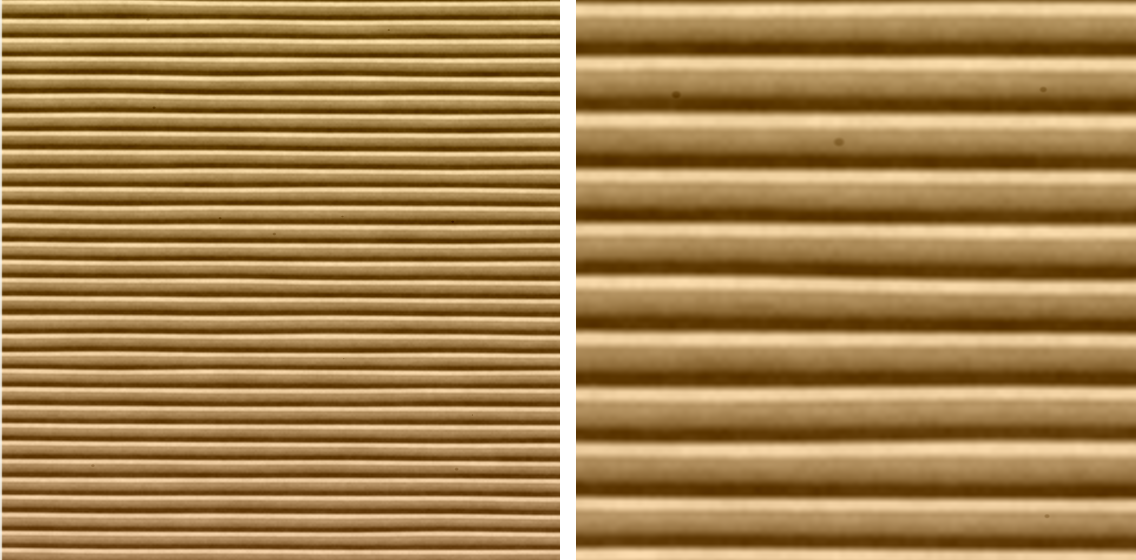
Left: the whole. Right: its middle third, enlarged.
Reproduce this texture procedurally as a WebGL 1 fragment shader.

```glsl
precision highp float;

uniform vec2 u_resolution;

float hash(vec2 p) {
  vec3 q = fract(vec3(p.xyx) * 0.1031);
  q += dot(q, q.yzx + 33.33);
  return fract((q.x + q.y) * q.z);
}

float noise(vec2 p) {
  vec2 i = floor(p);
  vec2 f = fract(p);
  f = f * f * (3.0 - 2.0 * f);
  return mix(mix(hash(i), hash(i + vec2(1.0, 0.0)), f.x),
             mix(hash(i + vec2(0.0, 1.0)), hash(i + 1.0), f.x), f.y);
}

// Light across one flute: 0 at the highlight, falling into the groove near 0.74
float fluteTone(float p) {
  return 1.05 - 0.50 * smoothstep(0.03, 0.22, p)
              - 0.25 * smoothstep(0.25, 0.55, p)
              - 0.40 * smoothstep(0.48, 0.70, p)
              + 1.15 * smoothstep(0.78, 0.98, p);
}

// Sparse dark flecks, at most one per cell
float specks(vec2 uv) {
  vec2 cell = floor(uv * 9.0);
  vec2 center = 0.2 + 0.6 * vec2(hash(cell + 3.7), hash(cell + 18.2));
  float radius = mix(0.015, 0.035, hash(cell + 41.0));
  float d = length((fract(uv * 9.0) - center) * vec2(0.8, 1.0));
  float present = step(0.82, hash(cell + 7.0));
  return present * (1.0 - smoothstep(radius * 0.3, radius, d));
}

void main() {
  vec2 uv = gl_FragCoord.xy / u_resolution;

  // Flutes tilt slightly and grow a little closer toward the bottom
  float depth = 1.0 - uv.y - 0.0039 - 0.0035 * uv.x;
  float flute = 29.69 * depth + 0.97 * depth * depth;
  flute += 0.09 * (noise(vec2(uv.x * 5.0, flute * 0.8 + 20.0)) - 0.5);
  float phase = fract(flute);
  float row = floor(flute + 0.2);

  // Flute shading with uneven ridges and paper grain
  float tone = fluteTone(phase);
  tone += 0.10 * (hash(vec2(row + 50.0, 4.0)) - 0.5) * smoothstep(0.1, 0.3, phase)
        * (1.0 - smoothstep(0.6, 0.75, phase));
  tone += 0.09 * (noise(uv * vec2(14.0, 60.0)) - 0.5);
  tone += 0.07 * (noise(uv * vec2(90.0, 190.0) + 31.0) - 0.5);
  tone += 0.05 * (noise(uv * 256.0 + 77.0) - 0.5);

  // Stronger contrast at the top, softer light at the bottom
  tone = 0.5 + (tone - 0.5) * mix(0.92, 1.07, uv.y);
  tone -= 0.22 * specks(uv);

  vec3 groove = vec3(0.40, 0.26, 0.06);
  vec3 crest = vec3(0.92, 0.80, 0.62);
  vec3 color = groove + (crest - groove) * tone;
  color += mix(vec3(0.012, -0.006, 0.012), vec3(0.0, 0.012, -0.025), uv.y);

  // Pale strip where the sheet ends on the left
  float pixel = 1.0 / u_resolution.x;
  float margin = 1.0 - smoothstep(0.0035 - pixel, 0.0035 + pixel, uv.x);
  color = mix(color, vec3(0.96, 0.95, 0.92), margin * 0.9);

  gl_FragColor = vec4(clamp(color, 0.0, 1.0), 1.0);
}
```
